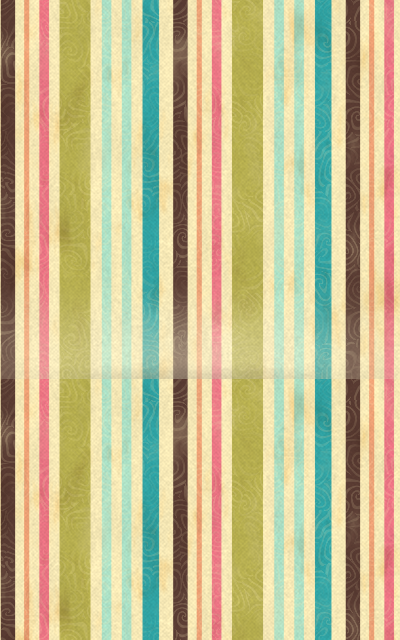
Write a Shadertoy shader that draws this pattern.

```glsl
// Worn vertical stripes on woven cream cloth, with faint paisley curls and ochre stains.

vec2 hash2(vec2 p) {
    vec3 q = fract(p.xyx * vec3(0.1031, 0.1030, 0.0973));
    q += dot(q, q.yzx + 33.33);
    return fract((q.xx + q.yz) * q.zy);
}

float gradientDot(vec2 cell, vec2 corner, vec2 f) {
    return dot(hash2(cell + corner + 57.0) * 2.0 - 1.0, f - corner);
}

float noise(vec2 p) {
    vec2 i = floor(p), f = fract(p);
    vec2 u = f * f * f * (f * (f * 6.0 - 15.0) + 10.0);
    return mix(mix(gradientDot(i, vec2(0, 0), f), gradientDot(i, vec2(1, 0), f), u.x),
               mix(gradientDot(i, vec2(0, 1), f), gradientDot(i, vec2(1, 1), f), u.x), u.y);
}

float fbm(vec2 p) {
    float sum = 0.0, amp = 1.0;
    for (int i = 0; i < 5; i++) {
        sum += amp * noise(p);
        p = mat2(1.6, 1.2, -1.2, 1.6) * p + 3.7;
        amp *= 0.55;
    }
    return sum;
}

// Spiral lines around the nearest scattered centre
float curls(vec2 p) {
    p += 0.35 * vec2(noise(p * 1.3), noise(p * 1.3 + 19.0));
    vec2 cell = floor(p), nearest = vec2(9.0);
    for (int j = -1; j <= 1; j++)
        for (int i = -1; i <= 1; i++) {
            vec2 c = cell + vec2(i, j);
            vec2 d = p - c - hash2(c);
            if (dot(d, d) < dot(nearest, nearest)) nearest = d;
        }
    float turn = atan(nearest.y, nearest.x + 1e-4);
    return smoothstep(0.1, 0.9, sin(32.0 * length(nearest) + 2.0 * turn));
}

// Coverage of one stripe, in fractions of the repeat
float stripe(float x, float centre, float halfWidth, float soft) {
    float d = abs(fract(x - centre + 0.5) - 0.5) - halfWidth;
    return 1.0 - smoothstep(-soft, soft, d);
}

void mainImage(out vec4 fragColor, in vec2 fragCoord) {
    vec2 p = fragCoord / iResolution.x;
    float fromTop = iResolution.y / iResolution.x - p.y;
    float x = p.x * 2.319;
    float soft = max(0.004, 0.8 * 2.319 / iResolution.x);

    // Wear repeats down the cloth and breaks at each seam
    float v = fract(fromTop / 0.948);
    vec2 cloth = vec2(p.x, v * 0.948);
    float blotch = fbm(cloth * vec2(6.0, 4.5) + 2.0);
    float streak = fbm(cloth * vec2(24.0, 7.0) + 11.0);
    float grain = noise(cloth * 150.0) + 0.6 * noise(cloth * 75.0 + 31.0);

    // Cream ground with ochre stains
    vec3 cream = vec3(0.965, 0.91, 0.71);
    float stain = smoothstep(0.0, 0.65, 0.65 * blotch + 0.5 * streak);
    vec3 ground = mix(cream, vec3(0.90, 0.74, 0.44), 0.7 * stain);

    // Seven stripes per repeat
    float brown = stripe(x, 0.046, 0.043, soft);
    float orange = stripe(x, 0.155, 0.016, soft);
    float pink = stripe(x, 0.256, 0.029, soft);
    float green = stripe(x, 0.435, 0.091, soft);
    float aqua = max(stripe(x, 0.618, 0.029, soft), stripe(x, 0.734, 0.029, soft));
    float teal = stripe(x, 0.874, 0.049, soft);
    vec3 dye = cream;
    dye = mix(dye, vec3(0.33, 0.21, 0.18), brown);
    dye = mix(dye, vec3(0.93, 0.62, 0.45), orange);
    dye = mix(dye, vec3(0.92, 0.44, 0.51), pink);
    dye = mix(dye, vec3(0.70, 0.67, 0.29), green);
    dye = mix(dye, vec3(0.66, 0.88, 0.78), aqua);
    dye = mix(dye, vec3(0.16, 0.63, 0.64), teal);
    float dyed = brown + orange + pink + green + aqua + teal;

    // Faded curls and blotches in the dye
    float curl = curls(cloth * 13.0) * smoothstep(-0.5, 0.3, noise(cloth * 9.0 + 40.0));
    float fade = 0.17 * curl + 0.22 * smoothstep(0.0, 0.7, -blotch - 0.3 * streak);
    dye = mix(dye, cream, fade + 0.03);
    dye *= 1.0 - 0.2 * stain * vec3(0.7, 0.9, 1.1);
    vec3 col = mix(ground + 0.015 * curl, dye, clamp(dyed, 0.0, 1.0));

    // Pale glow that ends in a soft shadow at the seam
    float middle = exp(-pow((p.x - 0.48) * 2.6, 2.0));
    float glow = smoothstep(0.72, 0.95, v) * (0.12 + 0.3 * middle);
    col = mix(col, vec3(0.98, 0.95, 0.82), glow);
    col *= 1.0 - 0.10 * smoothstep(0.955, 1.0, v) * middle;

    // Woven threads and grain
    float weave = sin(p.x * 660.0) * sin(p.y * 660.0);
    col *= 1.0 + 0.022 * weave + 0.07 * grain + 0.05 * streak;
    fragColor = vec4(clamp(col, 0.0, 1.0), 1.0);
}
```
